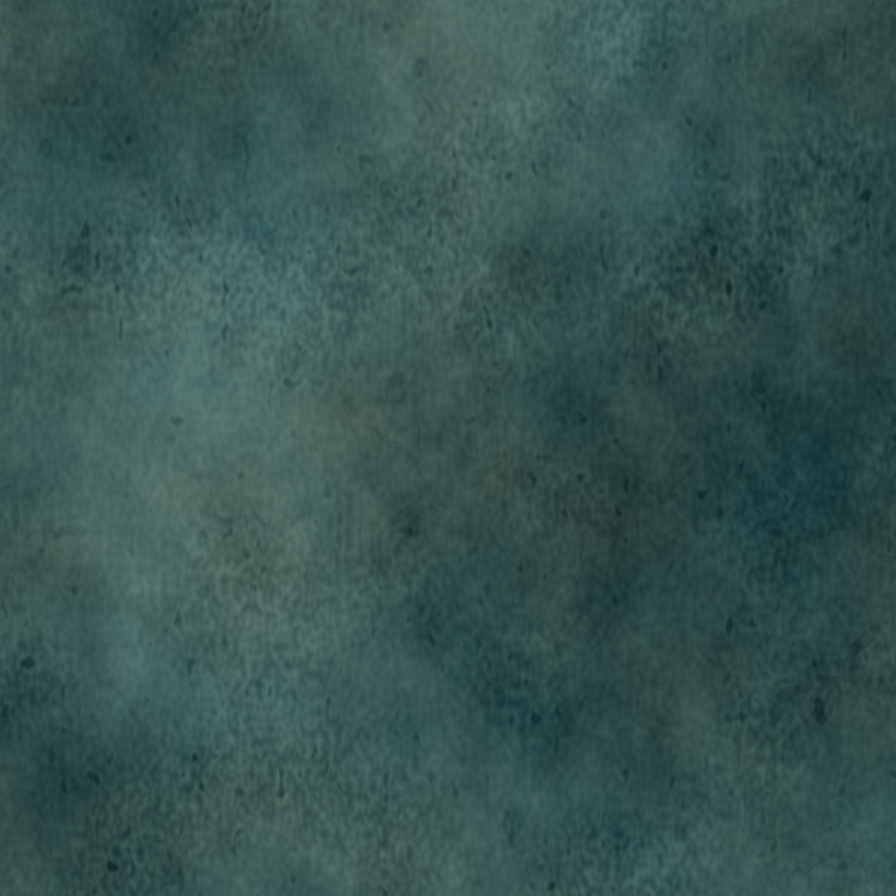
This texture is drawn by a WebGL 2 fragment shader. Its source:

```glsl
#version 300 es
precision highp float;
// Weathered teal paper: cloudy washes, tide marks, drip stains and fine fibrous grain.

uniform vec2 u_resolution;
out vec4 fragColor;

// Integer hash of a lattice cell, three values in 0..1
vec3 hash3(vec2 cell) {
    uvec3 v = uvec3(ivec3(ivec2(cell), 17)) * 1664525u + 1013904223u;
    v.x += v.y * v.z; v.y += v.z * v.x; v.z += v.x * v.y;
    v ^= v >> 16u;
    v.x += v.y * v.z; v.y += v.z * v.x; v.z += v.x * v.y;
    return vec3(v >> 8u) / 16777216.0;
}

float cornerSlope(vec2 cell, vec2 offset) {
    float angle = 6.2832 * hash3(cell).x;
    return dot(vec2(cos(angle), sin(angle)), offset);
}

float gradientNoise(vec2 p) {
    vec2 i = floor(p), f = p - i;
    vec2 s = f * f * f * (f * (f * 6.0 - 15.0) + 10.0);
    vec2 e = vec2(1, 0);
    return mix(mix(cornerSlope(i, f), cornerSlope(i + e, f - e), s.x),
               mix(cornerSlope(i + e.yx, f - e.yx), cornerSlope(i + 1.0, f - 1.0), s.x), s.y);
}

float fbm(vec2 p) {
    float sum = 0.0, amplitude = 1.0;
    for (int octave = 0; octave < 5; octave++) {
        sum += amplitude * gradientNoise(p);
        p = mat2(1.6, 1.2, -1.2, 1.6) * p + 19.3;
        amplitude *= 0.5;
    }
    return sum;
}

// Soft round pool of pigment
float pool(vec2 p, vec2 centre, float size) {
    vec2 d = (p - centre) / size;
    return exp(-dot(d, d));
}

// Scattered upright droplets with a darker rim
float dripStains(vec2 p) {
    vec2 q = p * 8.0;
    float wobble = 0.07 * gradientNoise(p * 45.0) + 0.03 * gradientNoise(p * 110.0);
    float stain = 0.0;
    for (int y = -1; y <= 1; y++)
    for (int x = -1; x <= 1; x++) {
        vec2 cell = floor(q) + vec2(x, y);
        vec3 h = hash3(cell + 71.0);
        vec3 k = hash3(cell + 233.0);
        float radius = mix(0.03, 0.11, h.z * h.z);
        vec2 d = (q - cell - 0.2 - 0.6 * h.xy) * vec2(1.35, 0.75);
        float edge = length(d) + wobble - radius;
        float fill = 1.0 - smoothstep(-0.03, 0.03, edge);
        float rim = 1.0 - smoothstep(0.0, 0.035, abs(edge));
        stain += step(k.x, 0.3) * mix(0.4, 1.0, k.y) * (0.6 * fill + 0.35 * rim);
    }
    return stain;
}

// Dried water line: crisp on one side, fading on the other
float tideMark(vec2 p) {
    float level = fbm(p * 4.5 + 0.3 * gradientNoise(p * 17.0) + 40.0) - 0.1;
    float patchy = smoothstep(0.02, 0.3, gradientNoise(p * 3.7 + 8.0));
    return smoothstep(0.0, 0.025, level) * exp(-12.0 * max(level, 0.0)) * patchy;
}

void main() {
    vec2 p = gl_FragCoord.xy / min(u_resolution.x, u_resolution.y);
    vec2 bent = p + 0.09 * vec2(fbm(p * 4.0 + 3.0), fbm(p * 4.0 + 60.0));

    // Broad washes
    float tone = 0.62 + 0.42 * fbm(bent * vec2(3.2, 2.6) + 12.0);
    tone += 0.32 * pool(bent, vec2(0.29, 0.57), 0.34);
    tone += 0.15 * pool(bent, vec2(0.5, 0.97), 0.25);
    tone -= 0.62 * pool(bent, vec2(0.97, 0.57), 0.26);
    tone -= 0.36 * pool(bent, vec2(0.64, 0.42), 0.24);
    tone -= 0.42 * pool(bent, vec2(0.15, 0.93), 0.17);
    tone -= 0.30 * pool(bent, vec2(0.02, 0.16), 0.17);

    // Mottling, stains and tide marks
    float mottle = fbm(p * vec2(17.0, 12.0) + 90.0);
    tone += 0.26 * mottle;
    tone -= 0.38 * dripStains(p) + 0.22 * tideMark(p);

    // Upright fibres and dark flecks, stronger in rough patches
    float roughness = 0.8 + 0.8 * smoothstep(-0.2, 0.4, gradientNoise(p * 5.0 + 31.0));
    float fibre = gradientNoise(p * vec2(150.0, 95.0));
    float fleck = gradientNoise(p * vec2(78.0, 48.0) + 7.0);
    tone += roughness * (0.30 * fibre + 0.22 * fleck);
    tone -= 0.5 * roughness * smoothstep(0.28, 0.7, fleck - 0.3 * mottle);

    // Pigment ramp with slight warm and cool drift
    vec3 colour = mix(vec3(0.12, 0.23, 0.23), vec3(0.30, 0.42, 0.40), clamp(tone, -0.3, 1.25));
    colour += vec3(0.045, 0.0, -0.025) * fbm(p * 3.4 + 150.0);
    fragColor = vec4(colour, 1.0);
}
```
